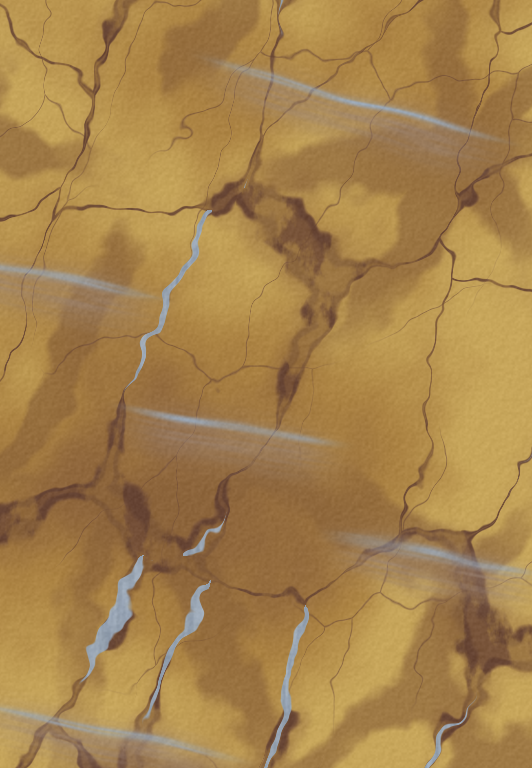
Write a Shadertoy shader that draws this texture.

```glsl
vec2 hash2(vec2 p) {
    vec3 q = fract(p.xyx * vec3(.1031, .1030, .0973));
    q += dot(q, q.yzx + 33.33);
    return fract((q.xx + q.yz) * q.zy);
}

float noise(vec2 p) {
    vec2 c = floor(p), f = p - c;
    f = f * f * (3. - 2. * f);
    return mix(mix(hash2(c).x, hash2(c + vec2(1, 0)).x, f.x),
               mix(hash2(c + vec2(0, 1)).x, hash2(c + 1.).x, f.x), f.y);
}

float fbm(vec2 p) {
    float sum = 0., amp = .52;
    for (int i = 0; i < 5; i++) {
        sum += amp * noise(p);
        p = mat2(1.6, 1.2, -1.2, 1.6) * p + 7.3;
        amp *= .5;
    }
    return sum;
}

// Distance to the nearest Voronoi border, and that border's normal
vec3 cracks(vec2 p) {
    vec2 c = floor(p), f = p - c, nearest = vec2(0);
    float best = 9.;
    for (int j = -1; j <= 1; j++)
    for (int i = -1; i <= 1; i++) {
        vec2 g = vec2(i, j), r = g + hash2(c + g) - f;
        if (dot(r, r) < best) { best = dot(r, r); nearest = r; }
    }
    vec3 edge = vec3(9, 0, 0);
    for (int j = -2; j <= 2; j++)
    for (int i = -2; i <= 2; i++) {
        vec2 g = vec2(i, j), r = g + hash2(c + g) - f, across = r - nearest;
        if (dot(across, across) > 1e-4) {
            vec2 n = normalize(across);
            float d = dot(.5 * (nearest + r), n);
            if (d < edge.x) edge = vec3(d, n);
        }
    }
    return edge;
}

// Soft-edged coverage of a line with the given half width
float line(float d, float width, float blur) {
    return 1. - smoothstep(width - blur, width + blur, d);
}

void mainImage(out vec4 fragColor, in vec2 fragCoord) {
    vec2 p = fragCoord / iResolution.y;
    float aa = max(1. / iResolution.y, .0012);
    vec3 ochre = vec3(.78, .65, .355), tan_ = vec3(.67, .51, .26);
    vec3 brown = vec3(.56, .40, .235), umber = vec3(.41, .27, .21);
    vec3 paleBlue = vec3(.60, .67, .75), veil = vec3(.61, .52, .46);

    // Cloudy ochre ground, browner towards the lower middle
    vec2 m = (p - vec2(.33, .4)) / vec2(.27, .27);
    float shade = .14 + 1.7 * (fbm(p * 3.2 + 4.) - .5) + .6 * exp(-dot(m, m))
                - .2 * smoothstep(.55, .95, p.y);
    vec3 col = mix(ochre, tan_, smoothstep(0., .5, shade));
    col = mix(col, brown, smoothstep(.4, .95, shade));

    // Wandering coordinates shared by all cracks, leaning to the right
    vec2 q = p + .1 * (vec2(fbm(p * 6.), fbm(p * 6. + 31.)) - .5)
               + .014 * (vec2(noise(p * 45.), noise(p * 45. + 17.)) - .5);
    q.x -= .38 * q.y;

    // Faint washed stains
    float wash = fbm(p * 9. + 12.);
    float stain = cracks(q * vec2(3.6, 2.8) + 21.).x / 3.2;
    stain = line(stain, .055 * wash, .01) * smoothstep(.35, .55, fbm(p * 4. + 50.));
    col = mix(col, brown * .96, .65 * stain);

    // Hairlines
    float hair = cracks(q * vec2(5.5, 3.6) + 63.).x / 4.5;
    hair = line(hair, .0008, aa) * smoothstep(.3, .55, noise(p * 6. + 8.));
    col = mix(col, umber, .6 * hair);

    // Main veins swell into hollow, ragged patches
    vec3 vein = cracks(q * vec2(4.8, 3.2) + 5.);
    float d = vein.x / 4.;
    float swell = smoothstep(.4, .66, fbm(p * 5.5 + 80.));
    float width = mix(.0014, .03, swell) * mix(1., .25 + 1.4 * wash, swell);
    float body = line(d, width, aa + .1 * width);
    float rim = line(abs(d - .6 * width), .2 * width + .0006, aa + .08 * width);
    float mottle = smoothstep(.4, .58, fbm(p * vec2(34, 20) + 3.));
    float halo = line(d, width + .014, .016);
    col = mix(col, brown, .35 * halo * (.2 + swell));
    col = mix(col, mix(brown * .95, umber, .8 * mottle), mix(.8, .4 + .45 * mottle, swell) * body);
    col = mix(col, umber * .93, .8 * rim * body * (.35 + .65 * mottle));

    // Blue-white paint running down the steeper veins
    float run = smoothstep(.62, .9, noise(p * vec2(7, 5) + 41.))
              * smoothstep(.6, .8, abs(vein.y));
    float bristle = noise(p * vec2(260, 35));
    float paint = line(d, .0065 * run, aa) * smoothstep(0., .15, run);
    col = mix(col, paleBlue + .1 * (bristle - .5), .9 * paint);

    // Slanting brushed streaks with a hazy veil below
    for (float i = 0.; i < 5.; i++) {
        vec2 h = hash2(vec2(i, 7));
        vec2 u = p - vec2(.69 * fract(.2 + .618 * i), .06 + .2 * i + .06 * (h.x - .5));
        u.y += (.16 + .12 * h.y) * u.x + .014 * (noise(p * 9. + i) - .5);
        float taper = 1. - smoothstep(.4, 1., abs(u.x) / (.15 + .09 * h.y));
        float brush = .4 + .6 * noise(u * vec2(18, 260) + i * 9.);
        float thick = .004 + .009 * h.x * noise(p * 6. + i);
        float core = exp(-u.y * u.y / (thick * thick)) * taper;
        float low = u.y + .02;
        float haze = exp(-low * low / .0009) * taper;
        col = mix(col, veil, .75 * haze * brush);
        col = mix(col, paleBlue, .95 * core * brush);
    }

    // Plaster grain lit from the upper left
    vec2 g = p * 230.;
    col += .028 * (noise(g) - noise(g + vec2(-.5, .6)));
    col += .025 * (noise(p * 420.) - .5);
    fragColor = vec4(clamp(col, 0., 1.), 1);
}
```
